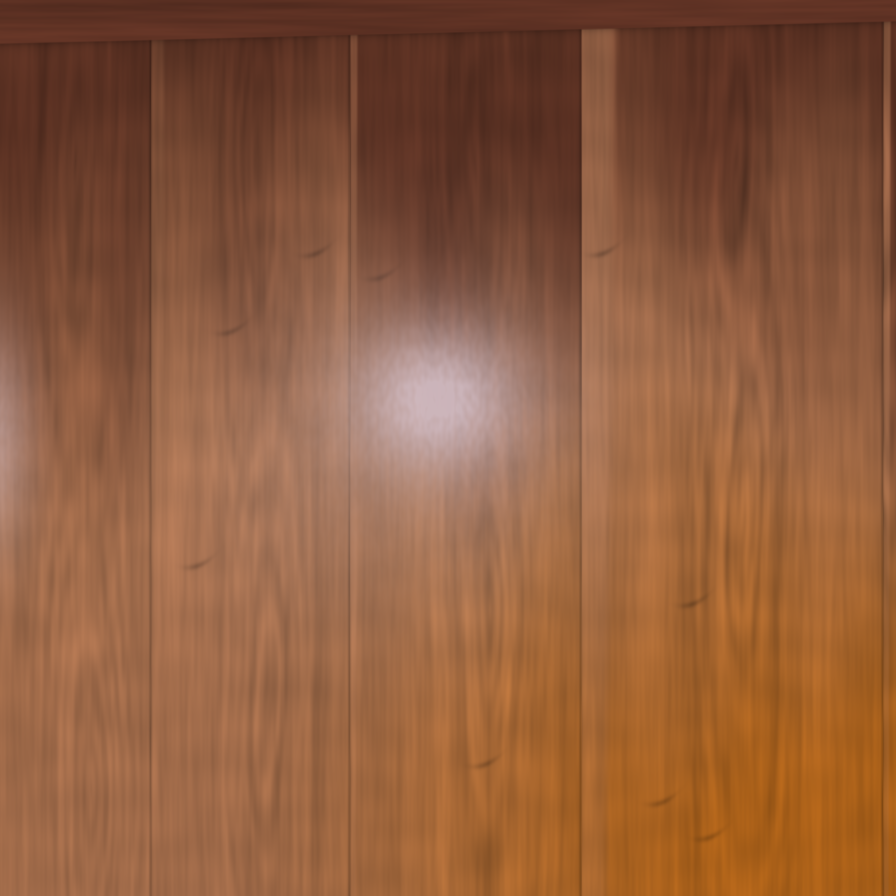
Write a three.js fragment shader that draws this texture.

```glsl
// Varnished walnut boards under a narrow top rail, lit by a soft lamp reflection.
// Seams split the canvas into boards; stretched gradient noise and nested
// ellipses make the grain, then smooth washes and glare tint the wood.
varying vec2 vUv;

const vec4 SEAMS = vec4(0.169, 0.391, 0.649, 0.986);
const vec4 SAP_WIDTH = vec4(0.018, 0.010, 0.046, 0.010);
const vec4 SAP_STRENGTH = vec4(0.28, 0.48, 0.85, 0.75);
const vec3 WALNUT = vec3(0.625, 0.415, 0.285);
const vec3 DARK_WALNUT = vec3(0.345, 0.185, 0.130);
const vec3 AMBER = vec3(0.665, 0.375, 0.095);
const vec3 SAPWOOD = vec3(0.690, 0.470, 0.335);
const vec3 RAIL = vec3(0.370, 0.195, 0.140);
const vec3 GLARE = vec3(0.830, 0.750, 0.785);
const float EDGE = 0.0014;

float hash(vec2 p) {
  vec3 q = fract(vec3(p.xyx) * 0.1031);
  q += dot(q, q.yzx + 33.33);
  return fract((q.x + q.y) * q.z);
}

float cornerSlope(vec2 cell, vec2 offset) {
  float a = 6.2832 * hash(cell);
  return dot(vec2(cos(a), sin(a)), offset);
}

float gradientNoise(vec2 p) {
  vec2 i = floor(p), f = fract(p);
  vec2 u = f * f * f * (f * (f * 6.0 - 15.0) + 10.0);
  vec2 e = vec2(1.0, 0.0);
  float low = mix(cornerSlope(i, f), cornerSlope(i + e, f - e), u.x);
  float high = mix(cornerSlope(i + e.yx, f - e.yx), cornerSlope(i + e.xx, f - e.xx), u.x);
  return mix(low, high, u.y);
}

float spot(vec2 p, vec2 centre, vec2 radius) {
  vec2 d = (p - centre) / radius;
  return exp(-dot(d, d));
}

// Long fibres along y, from broad streaks to fine pores
float fibres(vec2 p, float seed) {
  float broad = gradientNoise(vec2(p.x * 38.0 + seed * 17.0, p.y * 1.6 + seed));
  float medium = gradientNoise(vec2(p.x * 100.0 + seed, p.y * 3.5));
  float fine = gradientNoise(vec2(p.x * 230.0, p.y * 11.0 + seed));
  return 0.12 * broad + 0.09 * medium + 0.06 * fine;
}

// Nested growth rings, pulled into tall pointed arches
float cathedral(vec2 p, vec2 centre, float seed) {
  p.x += 0.012 * gradientNoise(vec2(p.x * 7.0 + seed, p.y * 4.5));
  vec2 d = (p - centre) * vec2(1.0, 0.12);
  float r = length(d);
  float rings = gradientNoise(vec2(r * 125.0, seed * 7.3 + p.y * 0.8));
  return rings * exp(-r * r * 260.0);
}

// Short curled flecks scattered over the boards
float flecks(vec2 p) {
  float total = 0.0;
  for (int i = 0; i < 9; i++) {
    float n = float(i);
    vec2 centre = vec2(hash(vec2(n, 3.0)), 0.75 * hash(vec2(n, 8.0)));
    vec2 d = p - centre;
    d.y -= 0.35 * d.x + 14.0 * d.x * d.x;
    total += spot(d, vec2(0.0), vec2(0.014, 0.0035));
  }
  return total;
}

// Brown above, walnut in the middle, amber at the lower right
vec3 woodTone(vec2 p, float shade) {
  float drift = gradientNoise(p * vec2(9.0, 3.0));
  float dark = smoothstep(0.42, 0.96, p.y + shade + 0.16 * drift);
  float amber = smoothstep(0.62, 0.04, p.y + 0.12 * drift) * smoothstep(0.22, 0.85, p.x);
  return mix(mix(WALNUT, AMBER, amber), DARK_WALNUT, dark);
}

void main() {
  vec2 p = vUv;

  // Board index, seam lines and pale strips beside the seams
  float board = 0.0, left = 0.0, right = 1.0, seam = 0.0, sap = 0.0;
  for (int i = 0; i < 4; i++) {
    float d = p.x - SEAMS[i];
    if (d >= 0.0) { board += 1.0; left = SEAMS[i]; }
    else { right = min(right, SEAMS[i]); }
    float width = SAP_WIDTH[i] * (0.72 + 0.28 * p.y);
    float strip = smoothstep(-EDGE, EDGE, d) * smoothstep(width, width * 0.6, d);
    sap += strip * SAP_STRENGTH[i];
    seam += spot(vec2(d, 0.0), vec2(-0.001, 0.0), vec2(0.0017, 1.0));
  }

  // Board tone and grain
  float across = (p.x - left) / (right - left);
  float shade = 0.05 * cos(board * 3.1416) + 0.10 * (across - 0.5) * step(2.5, board);
  vec3 color = woodTone(p, shade);
  color = mix(color, SAPWOOD, sap * (0.30 + 0.45 * smoothstep(0.1, 0.8, p.y)));
  vec2 heart = vec2(mix(left, right, 0.40 + 0.20 * hash(vec2(board, 2.0))), 0.0);
  float grain = fibres(p, board);
  grain += 0.24 * cathedral(p, heart + vec2(0.0, 0.12 + 0.1 * board), board);
  grain += 0.20 * cathedral(p, heart + vec2(-0.01, 0.82), board + 9.0);
  grain += 0.07 * gradientNoise(p * vec2(14.0, 24.0) + board * 5.0);
  color *= 1.0 + grain - 0.20 * flecks(p) - 0.20 * seam;

  // Lamp reflection, wide halo and a second glow at the left edge
  float core = 0.72 * spot(p, vec2(0.49, 0.555), vec2(0.095, 0.082));
  float halo = 0.24 * spot(p, vec2(0.45, 0.50), vec2(0.22, 0.20));
  float side = 0.52 * spot(p, vec2(-0.01, 0.51), vec2(0.045, 0.12));
  float sparkle = 1.0 + 0.12 * gradientNoise(p * vec2(170.0, 80.0));
  color = mix(color, GLARE, clamp((core + halo + side) * sparkle, 0.0, 0.9));

  // Top rail with crosswise grain and a thin shadow below it
  float railEdge = p.y - mix(0.951, 0.976, p.x);
  vec3 rail = RAIL * (1.0 + 1.3 * fibres(p.yx, 6.0));
  color *= 1.0 - 0.22 * exp(-abs(railEdge) * 280.0);
  color = mix(color, rail, smoothstep(-EDGE, EDGE, railEdge));

  gl_FragColor = vec4(color, 1.0);
}
```
